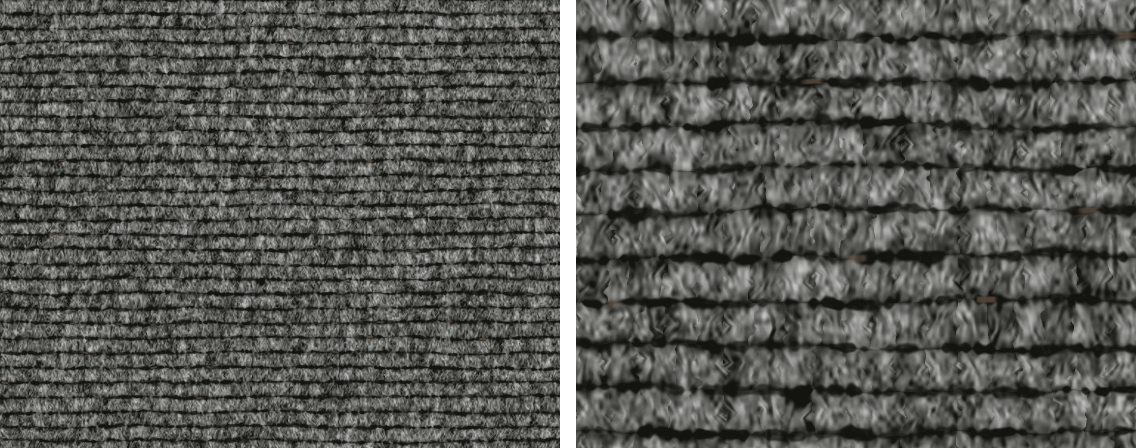
Left, the full canvas; right, a detail of the centre.
A WebGL 2 fragment shader for this texture:

```glsl
#version 300 es
precision highp float;

uniform vec2 u_resolution;
out vec4 fragColor;

// Layout, in canvas heights and row heights
const float ROWS = 30.33;
const float ROW_OFFSET = 0.44;
const float ROW_WOBBLE = 0.26;
const float TUFTS_PER_ROW_HEIGHT = 1.5;
const float GAP_WIDTH = 0.045;
const float GAP_SOFTNESS = 0.085;
const float GAP_RAGGEDNESS = 0.17;
const float SLITS_PER_ROW_HEIGHT = 2.2;
const float SLIT_WIDTH = 0.045;
const float FLECK_CHANCE = 0.05;

// Tone
const float BASE_TONE = 0.412;
const float TUFT_CONTRAST = 0.13;
const float FIBRE_CONTRAST = 0.34;
const float CLUMP_CONTRAST = 0.24;
const float GRAIN_CONTRAST = 0.28;
const float BROAD_CONTRAST = 0.04;
const vec3 SHADOW = vec3(0.075, 0.075, 0.062);
const vec3 PALE = vec3(0.755, 0.755, 0.745);
const vec3 THREAD = vec3(0.43, 0.36, 0.29);

float hash(vec2 p) {
    vec3 q = fract(p.xyx * vec3(0.1031, 0.1030, 0.0973));
    q += dot(q, q.yzx + 33.33);
    return fract((q.x + q.y) * q.z);
}

float noise(vec2 p) {
    vec2 cell = floor(p);
    vec2 f = fract(p);
    f = f * f * (3.0 - 2.0 * f);
    float low = mix(hash(cell), hash(cell + vec2(1, 0)), f.x);
    float high = mix(hash(cell + vec2(0, 1)), hash(cell + vec2(1, 1)), f.x);
    return mix(low, high, f.y);
}

// Signed noise around zero
float vary(vec2 p) {
    return noise(p) - 0.5;
}

// Pile of one row: nearest tuft, with fibres fanning out from its core
float pileTone(vec2 p) {
    float row = floor(p.y);
    vec2 ragged = p + 0.22 * vec2(vary(p * 7.0), vary(p * 7.0 + 37.0));
    float firstTuft = floor(p.x * TUFTS_PER_ROW_HEIGHT);
    float nearest = 1e3;
    vec2 local = vec2(0);
    float seed = 0.0;
    for (float i = -1.0; i <= 1.0; i++) {
        vec2 id = vec2(firstTuft + i, row);
        float rnd = hash(id + 11.0);
        float centreX = (id.x + 0.15 + 0.7 * rnd) / TUFTS_PER_ROW_HEIGHT;
        float centreY = row + 0.35 + 0.3 * hash(id + 53.0);
        vec2 offset = ragged - vec2(centreX, centreY);
        float d = dot(offset, offset * vec2(1.0, 0.4));
        if (d < nearest) {
            nearest = d;
            local = p - vec2(centreX, centreY);
            seed = hash(id + 91.0);
        }
    }
    float lean = (seed - 0.5) * 0.9;
    float spread = (local.x + lean * local.y) / (0.4 + abs(local.y));
    float fibre = vary(vec2(spread * 6.5, local.y * 3.6) + seed * 97.0);
    return BASE_TONE + TUFT_CONTRAST * (seed - 0.5) + FIBRE_CONTRAST * fibre
        + CLUMP_CONTRAST * vary(p * vec2(2.8, 2.6) + 19.0)
        + GRAIN_CONTRAST * vary(p * vec2(10.0, 7.5) + 71.0)
        + BROAD_CONTRAST * vary(p * vec2(0.22, 0.4) + 5.0)
        - 0.12 * smoothstep(0.2, 0.5, sqrt(nearest));
}

// Short upright slits, some lined up into long seams
float slitMask(vec2 p) {
    float x = p.x * SLITS_PER_ROW_HEIGHT + 0.35 * vary(p.yy * 1.3)
        + 0.25 * vary(p * vec2(3.0, 5.0));
    float column = floor(x);
    float seam = 0.17 * step(0.95, hash(vec2(column, 7.0)));
    float presence = smoothstep(0.78, 1.0, noise(vec2(column, p.y * 0.8)) + seam);
    float d = abs(fract(x) - 0.5) / SLITS_PER_ROW_HEIGHT;
    float body = 1.0 - smoothstep(SLIT_WIDTH * 0.3, SLIT_WIDTH * 1.8, d);
    return presence * body * noise(p * vec2(2.0, 3.5));
}

vec3 fabric(vec2 p) {
    p = p * ROWS - vec2(0.0, ROW_OFFSET);
    p.y += ROW_WOBBLE * vary(p * vec2(0.22, 0.6)) + 0.13 * vary(p * vec2(1.6, 0.8));
    float line = floor(p.y + 0.5);
    float d = abs(p.y - line);

    // Thin broken gap, overlapped by hairs from both sides
    float hair = vary(p * vec2(7.0, 4.0) + 13.0) + 0.6 * vary(p * vec2(2.6, 1.0) + 43.0);
    float width = GAP_WIDTH * (0.3 + 1.4 * noise(vec2(p.x * 0.7, line * 7.0)));
    float gap = 1.0 - smoothstep(width * 0.4, width + GAP_SOFTNESS,
        d + GAP_RAGGEDNESS * hair);
    gap *= 0.55 + 0.45 * noise(vec2(p.x * 1.7, line * 5.0));

    float roundness = smoothstep(0.0, 0.34, d + 0.12 * hair);
    float tone = pileTone(p) * mix(0.8, 1.0, roundness);
    tone *= (1.0 - 0.9 * gap) * (1.0 - 0.9 * slitMask(p));
    vec3 colour = mix(SHADOW, PALE, clamp((tone - 0.07) / 0.68, 0.0, 1.0));

    // Bare tan thread glimpsed in the gaps
    vec2 segment = vec2(floor(p.x * 1.3), line);
    float along = abs(fract(p.x * 1.3) - 0.5) + 0.3 * hair;
    float fleck = step(1.0 - FLECK_CHANCE, hash(segment + 29.0))
        * (1.0 - smoothstep(0.12, 0.36, along)) * (1.0 - smoothstep(0.03, 0.1, d));
    return mix(colour, THREAD, 0.65 * fleck);
}

void main() {
    // Four samples per pixel smooth the tuft borders
    vec3 sum = vec3(0);
    for (int i = 0; i < 4; i++) {
        vec2 shift = vec2(i % 2, i / 2) * 0.5 - 0.25;
        sum += fabric((gl_FragCoord.xy + shift) / u_resolution.y);
    }
    fragColor = vec4(sum * 0.25, 1.0);
}
```
